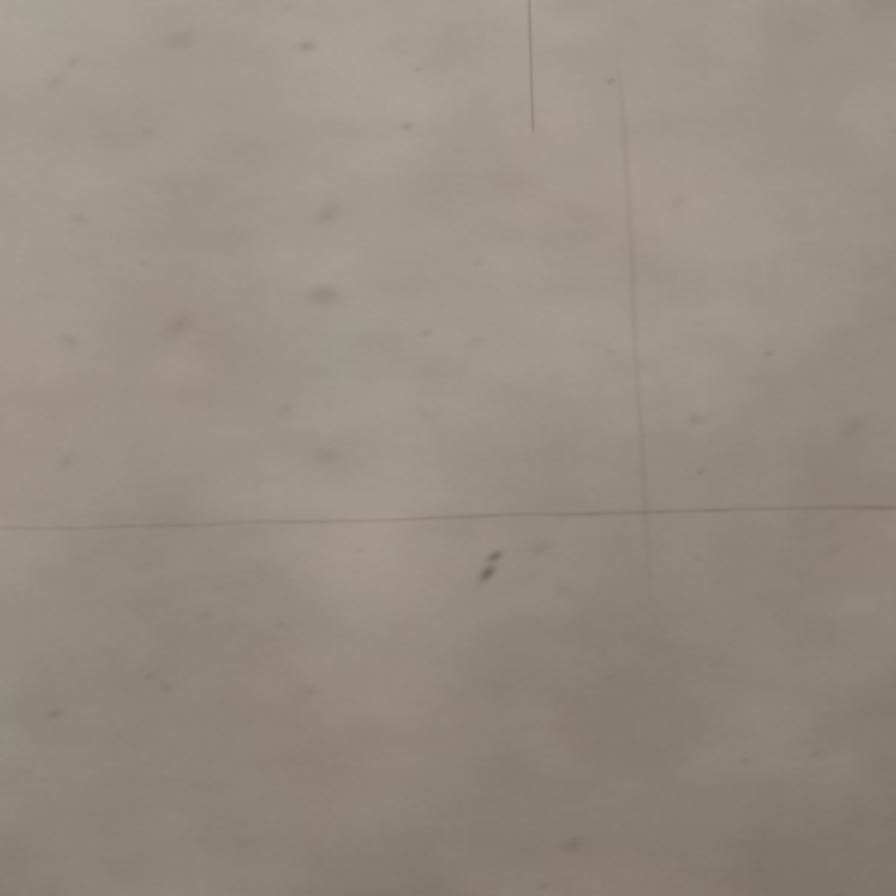
Reproduce this texture procedurally as a three.js fragment shader.

```glsl
varying vec2 vUv;

const vec3 SHADE = vec3(0.46, 0.42, 0.38);
const vec3 PLASTER = vec3(0.68, 0.64, 0.60);
const vec3 ROSE_TINT = vec3(0.012, -0.006, 0.002);
const vec3 STAIN = vec3(0.35, 0.30, 0.26);

float hash(vec2 p) {
  return fract(sin(dot(p, vec2(127.1, 311.7))) * 43758.5453);
}

float noise(vec2 p) {
  vec2 cell = floor(p);
  vec2 f = fract(p);
  f = f * f * (3.0 - 2.0 * f);
  float low = mix(hash(cell), hash(cell + vec2(1.0, 0.0)), f.x);
  float high = mix(hash(cell + vec2(0.0, 1.0)), hash(cell + 1.0), f.x);
  return mix(low, high, f.y);
}

// Layered noise, centred on zero
float fbm(vec2 p) {
  float sum = 0.0;
  float amplitude = 0.5;
  for (int i = 0; i < 5; i++) {
    sum += amplitude * (noise(p) - 0.5);
    p = mat2(0.8, 0.6, -0.6, 0.8) * p * 2.03 + 17.3;
    amplitude *= 0.5;
  }
  return sum;
}

float softLine(float offset, float width) {
  return exp(-offset * offset / (width * width));
}

float softBlob(vec2 p, vec2 center, vec2 radius, float angle) {
  vec2 d = p - center;
  float c = cos(angle);
  float s = sin(angle);
  d = vec2(c * d.x + s * d.y, c * d.y - s * d.x) / radius;
  return exp(-dot(d, d));
}

// One small smudge in some of the grid cells
float smudges(vec2 p, float cells, float share, float seed) {
  vec2 grid = p * cells;
  vec2 id = floor(grid) + seed;
  vec2 center = 0.3 + 0.4 * vec2(hash(id), hash(id + 5.7));
  float size = mix(0.04, 0.09, hash(id + 9.1));
  float present = step(1.0 - share, hash(id + 13.3));
  float strength = mix(0.3, 1.0, hash(id + 21.9));
  float angle = hash(id + 31.7) - 0.3;
  return present * strength * softBlob(fract(grid), center, vec2(1.5, 0.9) * size, angle);
}

// Broad falloff of light from upper left to lower right
float lighting(vec2 p) {
  vec2 d = p - 0.5;
  return 0.62 + 0.50 * d.y - 0.28 * d.x - 0.30 * (dot(d, d) - 0.167);
}

float seams(vec2 p) {
  float wobble = 0.004 * (noise(p * 14.0) - 0.5);
  float wear = 0.6 + 0.4 * noise(p * 30.0);
  float level = 0.411 + 0.021 * smoothstep(0.0, 0.9, p.x);
  float across = softLine(p.y - level + wobble, 0.0025) * mix(0.4, 0.9, p.x);

  float bend = 0.722 - 0.06 * (p.y - 0.42);
  float upright = softLine(p.x - bend + wobble, 0.004);
  upright *= 0.35 * smoothstep(0.25, 0.45, p.y) * smoothstep(1.0, 0.85, p.y);

  float scratch = softLine(p.x - 0.595 + 0.03 * (p.y - 0.85), 0.002);
  scratch *= 0.75 * smoothstep(0.845, 0.86, p.y);
  return wear * (across + upright) + scratch;
}

void main() {
  vec2 p = vUv;

  // Cloudy mottling, brushed streaks and fine grain
  float clouds = fbm(p * 4.5 + 3.1);
  float streaks = fbm(p * vec2(14.0, 34.0) + 40.0);
  float grain = noise(p * vec2(150.0, 210.0)) - 0.5;
  float tone = lighting(p) + 0.50 * clouds + 0.14 * streaks + 0.035 * grain;
  vec3 color = mix(SHADE, PLASTER, clamp(tone, 0.0, 1.08));
  color += ROSE_TINT * 2.0 * fbm(p * 5.0 + 70.0);

  // Scattered smudges and one darker double mark
  float spots = 0.24 * smudges(p, 7.0, 0.35, 3.0);
  spots += 0.17 * smudges(p + 0.037, 13.0, 0.22, 50.0);
  spots += 0.55 * softBlob(p, vec2(0.544, 0.360), vec2(0.011, 0.006), 0.8);
  spots += 0.42 * softBlob(p, vec2(0.552, 0.379), vec2(0.009, 0.005), 0.5);
  color = mix(color, STAIN, clamp(spots + 0.30 * seams(p), 0.0, 0.8));

  gl_FragColor = vec4(color, 1.0);
}
```
